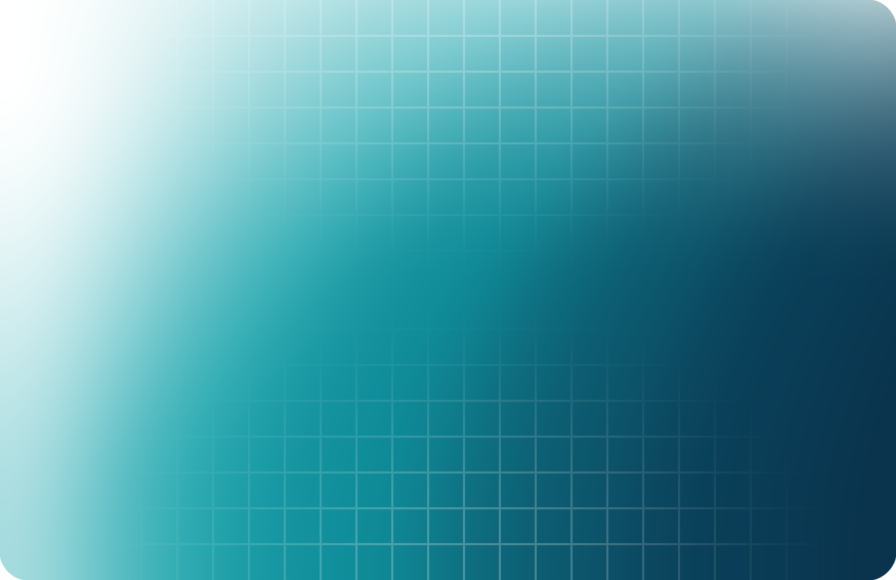
This background is drawn by a WebGL 2 fragment shader. Its source:

```glsl
#version 300 es
precision highp float;
// Rounded panel fading from white through teal to navy, with two faint fading grids.
uniform vec2 u_resolution;
out vec4 outColor;

const vec3 WHITE = vec3(1.0);
const vec3 AQUA = vec3(0.12, 0.65, 0.68);
const vec3 TEAL = vec3(0.06, 0.55, 0.60);
const vec3 PETROL = vec3(0.05, 0.37, 0.45);
const vec3 DEEP = vec3(0.04, 0.245, 0.345);
const vec3 NAVY = vec3(0.04, 0.20, 0.30);

const float RAMP_BEND = 0.36;     // how far the ramp leans right at the top
const float TOP_HAZE = 0.52;      // strength of the white haze along the top
const float CORNER_HAZE = 0.14;   // extra haze in the upper right
const float GRID_STEP = 0.0618;   // cell size, in canvas heights
const float GRID_CENTER = 0.80;   // x of the brightest vertical line
const float LINE_WIDTH = 0.0036;
const float GRID_ALPHA = 0.24;
const vec2 GRID_REACH = vec2(0.68, 0.50);
const float CORNER_RADIUS = 0.052;

// Horizontal colour ramp with stops spaced evenly by 0.2.
vec3 ramp(float t) {
  vec3 c = mix(AQUA, TEAL, smoothstep(0.15, 0.42, t));
  c = mix(c, PETROL, smoothstep(0.38, 0.62, t));
  c = mix(c, DEEP, smoothstep(0.56, 0.82, t));
  return mix(c, NAVY, smoothstep(0.78, 1.0, t));
}

// White glow hugging the left edge, wider and brighter towards the top.
float leftGlow(vec2 uv) {
  float strength = mix(0.60, 1.0, smoothstep(0.0, 0.9, uv.y));
  float spread = mix(0.148, 0.345, smoothstep(0.1, 1.05, uv.y));
  float d = uv.x / spread;
  return strength * exp(-d * d);
}

// White haze falling from the top edge.
float topHaze(vec2 uv) {
  float rise = max(2.0 * uv.y - 1.0, 0.0);
  float corner = CORNER_HAZE * smoothstep(0.75, 1.0, uv.x);
  return (TOP_HAZE + corner) * rise * rise;
}

// Distance to the nearest multiple of the grid step.
float lineDistance(float v) {
  return abs(fract(v / GRID_STEP + 0.5) - 0.5) * GRID_STEP;
}

float lineMask(float d, float pixel) {
  float coverage = smoothstep(-0.75, 0.75, (0.5 * LINE_WIDTH - d) / pixel);
  return coverage;
}

// Grids grow from the top and bottom edges and fade out at mid height.
float grid(vec2 p, float pixel) {
  float edge = min(p.y, 1.0 - p.y);
  float x = p.x - GRID_CENTER;
  float vertical = lineMask(lineDistance(x), pixel);
  float horizontal = lineMask(lineDistance(edge), pixel) * step(0.5 * GRID_STEP, edge);
  float fade = max(1.0 - length(vec2(x, edge) / GRID_REACH), 0.0);
  return GRID_ALPHA * max(vertical, horizontal) * smoothstep(0.0, 0.85, fade);
}

// Signed distance to the rounded panel.
float panelDistance(vec2 p, vec2 size) {
  vec2 q = abs(p - 0.5 * size) - 0.5 * size + CORNER_RADIUS;
  return length(max(q, 0.0)) + min(max(q.x, q.y), 0.0) - CORNER_RADIUS;
}

void main() {
  float pixel = 1.0 / u_resolution.y;
  vec2 uv = gl_FragCoord.xy / u_resolution;
  vec2 p = gl_FragCoord.xy * pixel;

  // Colour field with its white light.
  vec3 color = ramp(uv.x - RAMP_BEND * uv.y * uv.y);
  float shade = (1.0 - leftGlow(uv)) * (1.0 - topHaze(uv));
  color = mix(WHITE, color, shade);

  // Grid lines and panel outline.
  color = mix(color, WHITE, grid(p, pixel));
  float outside = smoothstep(-pixel, pixel, panelDistance(p, u_resolution * pixel) - pixel);
  outColor = vec4(mix(color, WHITE, outside), 1.0);
}
```
